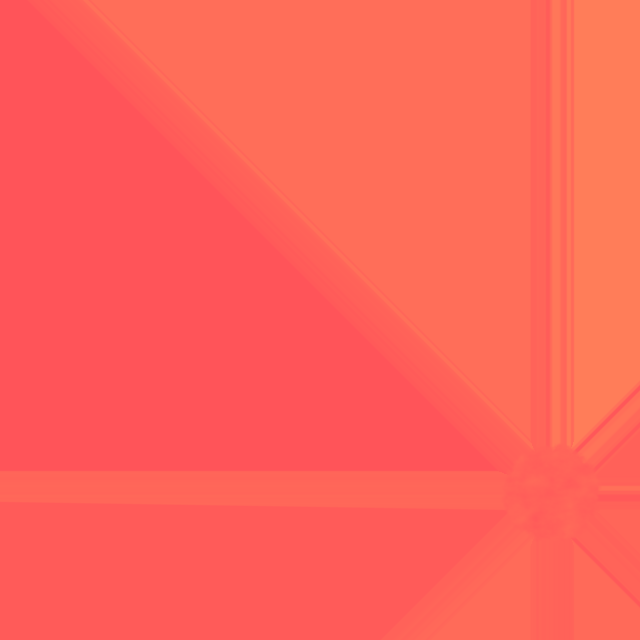
Write a WebGL 2 fragment shader that draws this background.

```glsl
#version 300 es
precision highp float;

uniform vec2 u_resolution;
out vec4 outColor;

const float TAU = 6.2831853;
const vec2 HUB = vec2(0.863, 0.229);
const float HUB_RADIUS = 0.077;
const float HUB_GREEN = 0.385;
const float HUB_CONTRAST = 0.09;
const float RED = 1.0;
const float BLUE = 0.35;
const float STRIPE_DENSITY = 260.0;
const float STRIPE_CONTRAST = 0.016;

// Green level of each wedge, counter-clockwise from east
const float WEDGE_GREEN[8] = float[8](0.38, 0.49, 0.43, 0.33, 0.355, 0.42, 0.415, 0.40);
// Green level and half width of the ray before each wedge
const float RAY_GREEN[8] = float[8](0.385, 0.42, 0.405, 0.375, 0.40, 0.395, 0.39, 0.39);
const float RAY_WIDTH[8] = float[8](0.026, 0.028, 0.034, 0.035, 0.035, 0.028, 0.034, 0.030);

// Accent lines: ray index, offset across the ray, half width, green level
const int ACCENT_COUNT = 11;
const vec4 ACCENTS[11] = vec4[11](
    vec4(2, 0.007, 0.003, 0.365), vec4(2, -0.006, 0.008, 0.465),
    vec4(2, -0.0195, 0.002, 0.40), vec4(2, -0.026, 0.003, 0.475),
    vec4(3, -0.0295, 0.003, 0.44), vec4(1, 0.020, 0.003, 0.34),
    vec4(1, 0.004, 0.007, 0.45), vec4(1, -0.021, 0.003, 0.35),
    vec4(0, 0.008, 0.004, 0.44), vec4(0, -0.007, 0.006, 0.35),
    vec4(7, -0.026, 0.003, 0.35));

float hash(vec2 p) {
    p = fract(p * vec2(0.1031, 0.1137));
    p += dot(p, p.yx + 33.33);
    return fract((p.x + p.y) * p.x * 17.0);
}

float noise(vec2 p) {
    vec2 cell = floor(p);
    vec2 f = fract(p);
    f = f * f * (3.0 - 2.0 * f);
    float low = mix(hash(cell), hash(cell + vec2(1, 0)), f.x);
    float high = mix(hash(cell + vec2(0, 1)), hash(cell + vec2(1, 1)), f.x);
    return mix(low, high, f.y);
}

float fbm(vec2 p) {
    float sum = 0.0;
    float weight = 0.5;
    for (int i = 0; i < 5; i++) {
        sum += weight * noise(p);
        p = mat2(1.6, 1.2, -1.2, 1.6) * p + 7.3;
        weight *= 0.5;
    }
    return sum;
}

// Wedges and the striped rays that divide them
float raysGreen(vec2 p, float pixel) {
    int ray = int(floor(atan(p.y, p.x) / TAU * 8.0 + 8.5)) % 8;
    float angle = float(ray) * TAU / 8.0;
    vec2 dir = vec2(cos(angle), sin(angle));
    float along = dot(p, dir);
    float across = dot(p, vec2(-dir.y, dir.x));

    float before = WEDGE_GREEN[(ray + 7) % 8];
    float after = WEDGE_GREEN[ray];
    float wedge = mix(before, after, smoothstep(-pixel, pixel, across));

    // The west ray tapers on its lower side
    float width = RAY_WIDTH[ray];
    float upper = ray == 4 ? 0.027 - 0.016 * along : width;
    float inside = smoothstep(-pixel, pixel, across + width)
                 * smoothstep(-pixel, pixel, upper - across);

    float green = RAY_GREEN[ray] + 0.25 * (after - before) * across / width;
    float stripe = noise(vec2(across * STRIPE_DENSITY + 40.0, float(ray) * 9.0 + 3.0));
    green += STRIPE_CONTRAST * (stripe - 0.5);
    for (int i = 0; i < ACCENT_COUNT; i++) {
        vec4 accent = ACCENTS[i];
        float line = 1.0 - smoothstep(0.5 * accent.z, accent.z + pixel, abs(across - accent.y));
        green = mix(green, accent.w, int(accent.x) == ray ? line : 0.0);
    }
    return mix(wedge, green, inside);
}

void main() {
    vec2 uv = gl_FragCoord.xy / u_resolution;
    float pixel = 1.0 / min(u_resolution.x, u_resolution.y);
    vec2 p = uv - HUB;
    float green = raysGreen(p, pixel);

    // Cloudy hub with a ragged rim
    float cloud = fbm(p * vec2(38.0, 50.0) + 20.0);
    float rim = HUB_RADIUS + 0.016 * (fbm(p * 80.0 + 50.0) - 0.5);
    float hub = 1.0 - smoothstep(rim - 0.008, rim + 0.003, length(p));
    green = mix(green, HUB_GREEN + HUB_CONTRAST * (cloud - 0.5), hub);

    outColor = vec4(RED, green, BLUE, 1.0);
}
```
